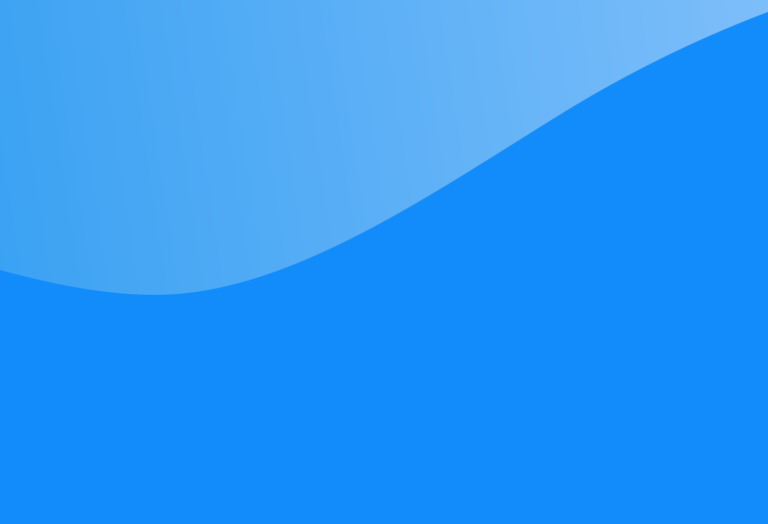
This background is drawn by a Shadertoy shader. Its source:

```glsl
// Draws a flat blue field below a pale blue gradient with a flowing wave edge.

#define BASE_COLOR  vec3(0.070, 0.550, 0.980)
#define LEFT_COLOR  vec3(0.245, 0.640, 0.953)
#define RIGHT_COLOR vec3(0.490, 0.745, 0.980)
#define GRADIENT_TILT 0.103
#define EDGE_SOFTNESS 0.7
#define KNOT_COUNT 5

// Wave knots: position across, height, slope
const vec3 KNOTS[KNOT_COUNT] = vec3[KNOT_COUNT](
    vec3(0.0000, 0.4848, -0.394),
    vec3(0.2018, 0.4373,  0.000),
    vec3(0.4557, 0.5437,  0.730),
    vec3(0.7292, 0.7814,  0.905),
    vec3(1.0000, 0.9772,  0.555)
);

// Cubic Hermite curve between two knots
float hermite(vec3 a, vec3 b, float x) {
    float span = b.x - a.x;
    float t = clamp((x - a.x) / span, 0.0, 1.0);
    float s = 1.0 - t;
    return s * s * ((1.0 + 2.0 * t) * a.y + t * span * a.z)
         + t * t * ((1.0 + 2.0 * s) * b.y - s * span * b.z);
}

// Height of the wave edge at a position across the canvas
float waveHeight(float x) {
    float height = KNOTS[0].y;
    for (int i = 0; i < KNOT_COUNT - 1; i++) {
        if (x >= KNOTS[i].x) height = hermite(KNOTS[i], KNOTS[i + 1], x);
    }
    return height;
}

void mainImage(out vec4 fragColor, in vec2 fragCoord) {
    vec2 uv = fragCoord / iResolution.xy;

    // Slightly tilted gradient inside the upper shape
    float across = uv.x - GRADIENT_TILT * (1.0 - uv.y);
    vec3 waveColor = mix(LEFT_COLOR, RIGHT_COLOR, across);

    // Smooth edge between the wave and the field
    float above = uv.y - waveHeight(uv.x);
    float softness = EDGE_SOFTNESS * fwidth(above);
    float coverage = smoothstep(-softness, softness, above);

    fragColor = vec4(mix(BASE_COLOR, waveColor, coverage), 1.0);
}
```
